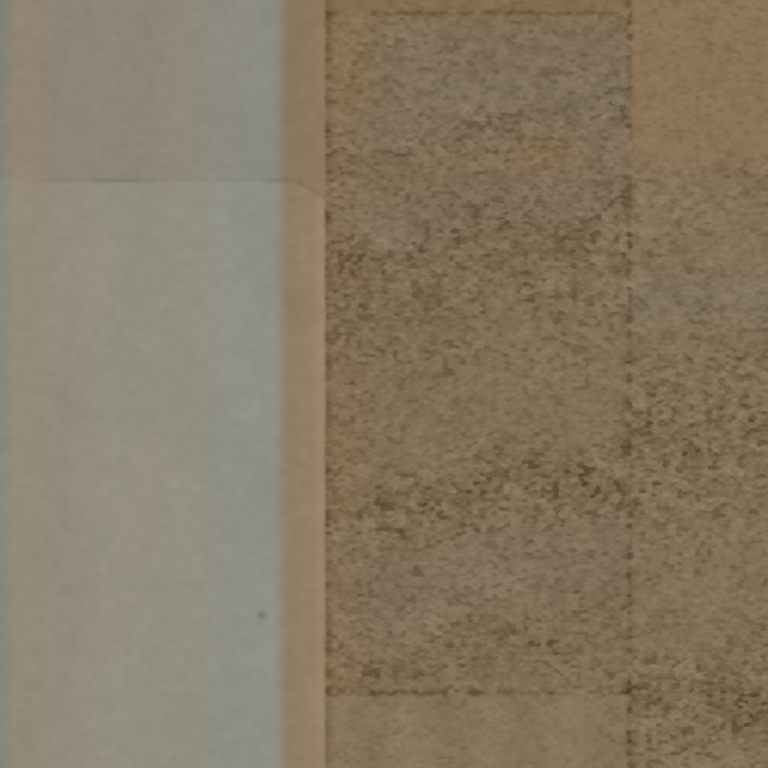
A Shadertoy shader for this texture:

```glsl
// A pale stone pilaster with a warm bevelled edge beside a rough sandstone wall.
// Soft boxes and steps place the blocks and joints; blended cellular noise
// gives the fine grain, strengthened along tilted bands of coarse sediment.

vec3 hash3(vec2 p) {
    vec3 q = fract(vec3(p.xyx) * vec3(0.1031, 0.1030, 0.0973));
    q += dot(q, q.yxz + 33.33);
    return fract((q.xxy + q.yzz) * q.zyx);
}

// Random tone per cell, blended by distance to each cell's point; range -1 to 1
float cellular(vec2 p) {
    vec2 cell = floor(p), f = fract(p);
    float sum = 0.0, total = 0.0;
    for (int j = -1; j <= 1; j++)
    for (int i = -1; i <= 1; i++) {
        vec2 o = vec2(i, j);
        vec3 h = hash3(cell + o + 200.0);
        vec2 d = o + 0.15 + 0.7 * h.xy - f;
        float w = exp(-5.0 * dot(d, d));
        sum += w * (2.0 * h.z - 1.0);
        total += w;
    }
    return sum / total;
}

// Soft bump centred on c with half-width w
float bump(float x, float c, float w) {
    float d = (x - c) / w;
    return exp(-d * d);
}

vec3 pilaster(vec2 p) {
    vec3 col = mix(vec3(0.58, 0.54, 0.475), vec3(0.575, 0.558, 0.503), smoothstep(0.03, 0.14, p.x));
    col = mix(col, vec3(0.555, 0.562, 0.525), smoothstep(0.20, 0.35, p.x));
    col = mix(col, vec3(0.525, 0.53, 0.49), 1.0 - smoothstep(0.0, 0.022, p.x));

    // The upper block is greyer, with a dusky vertical stain
    float upper = smoothstep(0.760, 0.772, p.y);
    col -= upper * vec3(0.014, 0.022, 0.020);
    col -= upper * 0.010 * bump(p.x, 0.16, 0.06);

    // Cloudy mottling and fine grain
    col += 0.010 * cellular(p * vec2(18.0, 7.0)) * vec3(1.0, 0.8, 0.8);
    col += 0.008 * cellular(p * vec2(100.0, 130.0)) + 0.006 * cellular(p * vec2(45.0, 60.0));

    // Broken horizontal joint and one small pit
    float gaps = 0.65 + 0.5 * cellular(vec2(p.x * 40.0, 3.5));
    float joint = bump(p.y, 0.765, 0.0032) * smoothstep(0.02, 0.06, p.x) * gaps;
    col -= joint * vec3(0.045, 0.06, 0.055);
    col -= 0.09 * exp(-pow(length(p - vec2(0.341, 0.199)) / 0.006, 2.0));
    return col;
}

vec3 bevel(vec2 p) {
    vec3 col = mix(vec3(0.55, 0.49, 0.395), vec3(0.58, 0.498, 0.39), smoothstep(0.37, 0.41, p.x));
    float jointY = 0.765 - 0.55 * max(p.x - 0.383, 0.0);
    col -= 0.022 * smoothstep(-0.006, 0.006, p.y - jointY);
    col -= 0.035 * bump(p.y, jointY, 0.004);
    col += 0.020 * bump(p.x, 0.417, 0.006) * (1.0 - smoothstep(0.72, 0.76, p.y));
    return col + 0.010 * cellular(p * vec2(90.0, 110.0)) + 0.008 * cellular(p * 24.0);
}

vec3 wall(vec2 p) {
    float right = smoothstep(0.814, 0.826, p.x);
    float y = p.y - 0.17 * (p.x - 0.62) + 0.008 * sin(p.x * 27.0);

    // Sediment bands of each column
    float leftDark = 0.6 * bump(y, 0.655, 0.075) + 0.8 * bump(y, 0.355, 0.045)
                   + 0.35 * bump(y, 0.16, 0.05) + 0.3 * bump(y, 0.82, 0.035);
    float rightDark = 0.75 * bump(p.y, 0.42, 0.10) + 0.75 * bump(p.y, 0.085, 0.065);
    float rough = mix(leftDark, rightDark, right);

    vec3 col = vec3(0.502, 0.433, 0.337);
    col += right * vec3(0.010, 0.011, 0.006);
    col -= 0.042 * rough * vec3(0.95, 0.88, 0.85);

    // Grey weathering and rusty patches
    float grey = bump(p.y, 0.88, 0.08) * (1.0 - right) + 0.6 * bump(y, 0.73, 0.04)
               + 0.6 * bump(y, 0.25, 0.06) + right * bump(p.y, 0.61, 0.06);
    col = mix(col, vec3(0.485, 0.435, 0.36), 0.45 * min(grey, 1.0));
    float blotch = 0.6 + 0.6 * cellular(p * vec2(12.0, 16.0) + 7.0);
    float rust = bump(p.x, 0.44, 0.03) + bump(p.y, 0.795, 0.02) * bump(p.x, 0.70, 0.10);
    rust += 0.8 * bump(p.x, 0.45, 0.05) * smoothstep(0.83, 0.88, p.y);
    col += rust * blotch * vec3(0.025, 0.002, -0.020);

    // Warm upper stones and the lighter stone at the foot
    float cap = (1.0 - right) * smoothstep(0.976, 0.988, p.y);
    float warm = right * smoothstep(0.755, 0.81, p.y);
    col = mix(col, vec3(0.52, 0.425, 0.31), cap);
    col = mix(col, vec3(0.54, 0.452, 0.338), warm);
    float foot = (1.0 - right) * (1.0 - smoothstep(0.091, 0.101, p.y));
    col = mix(col, vec3(0.52, 0.45, 0.355) + 0.010 * sin(p.x * 62.0), foot);

    // Mottling and layered fine grains, with small dark specks in rough bands
    float amount = (0.6 + 0.75 * rough) * (1.0 - 0.4 * max(max(cap, warm), foot));
    float coarse = cellular(p * vec2(62.0, 95.0));
    float fine = cellular(p * vec2(125.0, 185.0));
    float grit = cellular(p * vec2(180.0, 260.0) + 31.0);
    float clumps = 0.5 + 0.5 * cellular(p * vec2(26.0, 38.0) + 11.0);
    col += 0.016 * cellular(p * vec2(13.0, 21.0)) * amount;
    col += (0.026 * coarse + 0.040 * fine + 0.030 * grit) * amount * vec3(1.0, 0.97, 0.92);
    col -= 0.07 * smoothstep(0.25, 0.8, -fine) * (1.0 - clumps) * amount;

    // Soft joints between blocks, broken up by the grain
    float seams = (1.0 - right) * (0.6 * bump(p.y, 0.983, 0.0035) + 0.55 * bump(p.y, 0.097, 0.0035));
    seams += right * (0.25 * bump(p.y, 0.775, 0.004) + 0.4 * bump(p.y, 0.533, 0.0035));
    seams += 0.6 * bump(p.x, 0.820 + 0.0015 * coarse, 0.0045);
    col -= seams * max(0.075 - 0.07 * coarse - 0.05 * fine, 0.0);
    return col - 0.04 * bump(p.x, 0.426, 0.007) * (1.0 - 0.6 * coarse);
}

void mainImage(out vec4 fragColor, in vec2 fragCoord) {
    vec2 p = fragCoord / iResolution.xy;
    float edge = 0.4235 + 0.0008 * cellular(vec2(2.5, p.y * 60.0));
    vec3 col = mix(pilaster(p), bevel(p), smoothstep(0.354, 0.378, p.x));
    col = mix(col, wall(p), smoothstep(edge - 0.003, edge + 0.003, p.x));
    fragColor = vec4(clamp(col, 0.0, 1.0), 1.0);
}
```
